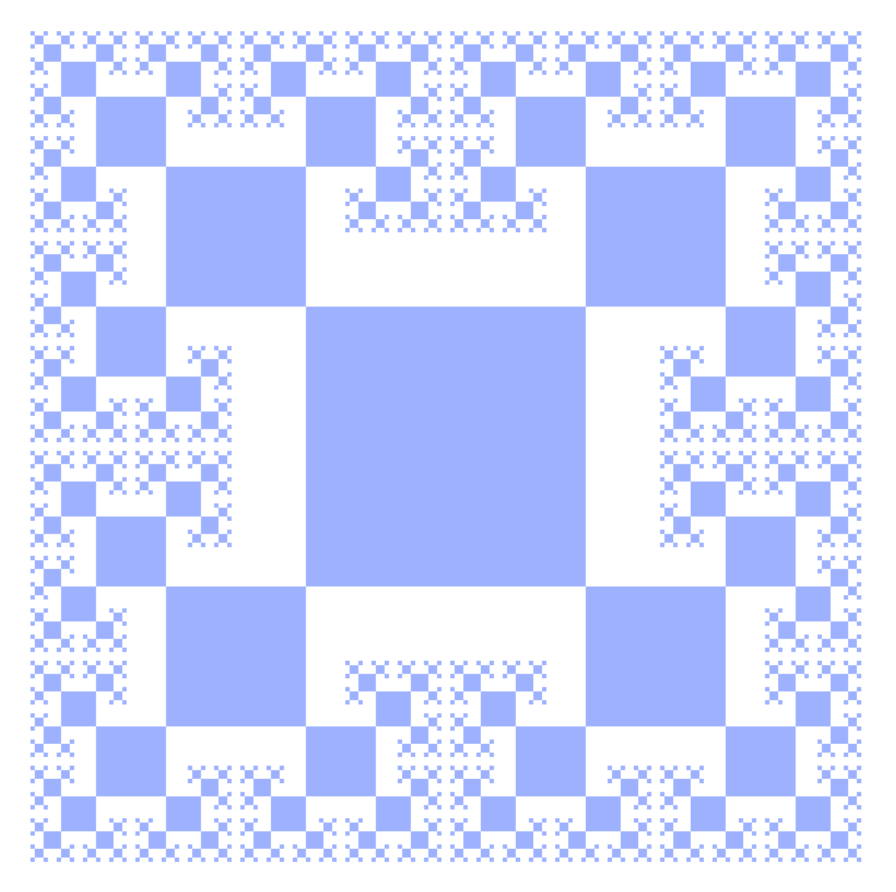
This pattern is drawn by a Shadertoy shader. Its source:

```glsl
// Square fractal: every square grows half-size squares from its free corners.
// The plane is folded into one quadrant per level, so each level costs a
// single box-filtered square; the quadrant facing the parent is left empty.

const int LEVELS = 7;
const vec2 CENTER = vec2(0.4976, 0.4994);  // fraction of the canvas
const float ROOT_HALF = 0.15686;           // half side, in canvas heights
const float FILTER_PIXELS = 1.35;          // width of the smoothing box

const vec3 PAPER = vec3(1.0);
const vec3 PERIWINKLE = vec3(0.615, 0.695, 1.0);

// Share of a box of the given width around p that a centred square covers.
float squareCoverage(vec2 p, float halfSide, float width) {
    vec2 upper = min(vec2(halfSide), p + 0.5 * width);
    vec2 lower = max(vec2(-halfSide), p - 0.5 * width);
    vec2 overlap = max(upper - lower, 0.0) / width;
    return overlap.x * overlap.y;
}

// Sum of the coverage of all generations at p.
float squareFractal(vec2 p, float halfSide, float width) {
    float coverage = 0.0;
    for (int level = 0; level < LEVELS; level++) {
        coverage += squareCoverage(p, halfSide, width);

        // No child grows back towards the parent.
        if (level > 0 && max(p.x, p.y) < 0.0) break;

        // Fold the four corners together and move to the child's centre.
        p = abs(p) - 1.5 * halfSide;
        halfSide *= 0.5;
    }
    return min(coverage, 1.0);
}

void mainImage(out vec4 fragColor, in vec2 fragCoord) {
    vec2 p = (fragCoord - CENTER * iResolution.xy) / iResolution.y;
    float filterWidth = FILTER_PIXELS / iResolution.y;
    float ink = squareFractal(p, ROOT_HALF, filterWidth);
    fragColor = vec4(mix(PAPER, PERIWINKLE, ink), 1.0);
}
```
